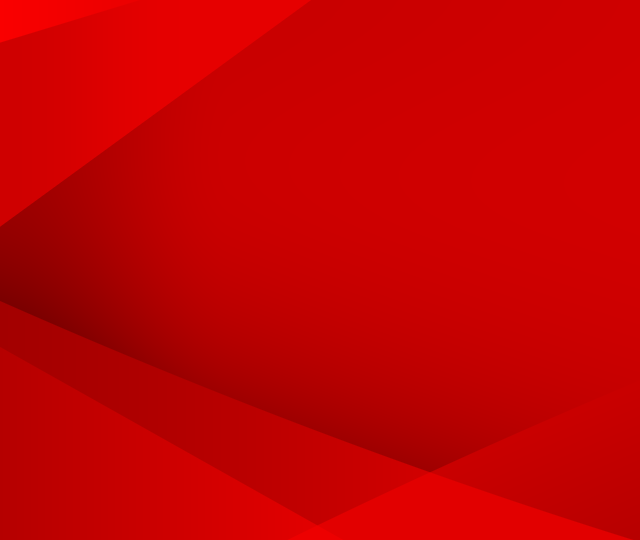
Give the GLSL for this background, as a WebGL 2 fragment shader.

```glsl
#version 300 es
precision highp float;
// Overlapping translucent red sheets on a softly shaded red field.
// Each sheet is bounded by a line or shallow parabola, given as a height over x;
// its tone is a smooth gradient, and the sheets are layered with smoothed edges.

uniform vec2 u_resolution;
out vec4 outColor;

// Coverage of the side where the signed height is positive, about a pixel soft.
float cover(float height) {
    return clamp(height * u_resolution.y * 0.85 + 0.5, 0.0, 1.0);
}

// Field tone: dark along the lower fold and at the left, bright to the right.
float fieldTone(vec2 p, float aboveFold) {
    float tone = 0.83 - 0.21 * exp(-max(aboveFold, 0.0) / 0.2);
    tone -= 0.14 * (1.0 - smoothstep(0.02, 0.36, p.x));
    tone -= 0.06 * smoothstep(0.55, 1.05, p.y) * (1.0 - 0.7 * p.x);
    return tone;
}

void main() {
    vec2 p = gl_FragCoord.xy / u_resolution;

    // Signed heights relative to the sheet edges
    float aboveFold = p.y - (0.4427 - 0.525 * p.x + 0.0785 * p.x * p.x);
    float belowLeft = 0.3576 - 0.6666 * p.x - p.y;
    float belowRight = (p.x - 0.449) * (0.562 - 0.078 * (p.x - 0.672)) - p.y;
    float aboveBand = p.y - (0.580 + 0.864 * p.x);
    float aboveCorner = p.y - (0.921 + 0.361 * p.x);

    float fold = cover(-aboveFold);
    float left = cover(belowLeft);
    float right = cover(belowRight);

    // Lower sheets, from the widest to the smallest overlap
    float red = fieldTone(p, aboveFold);
    red = mix(red, 0.64 + 0.30 * pow(p.x, 1.25), fold);
    red = mix(red, 0.71 + 0.36 * p.x, left);

    // Right sheet, brighter where it crosses the others
    float rightTone = mix(0.79 - 0.24 * max(belowRight, 0.0), 0.885, fold);
    rightTone = mix(rightTone, 0.93, left);
    red = mix(red, rightTone, right);

    // Upper left band and its bright corner
    float bandTone = 0.81 + 0.09 * smoothstep(0.0, 0.28, p.x);
    red = mix(red, bandTone, cover(aboveBand));
    red = mix(red, 0.98 - 0.28 * p.x, cover(aboveCorner));

    outColor = vec4(red, 0.0, 0.0, 1.0);
}
```
